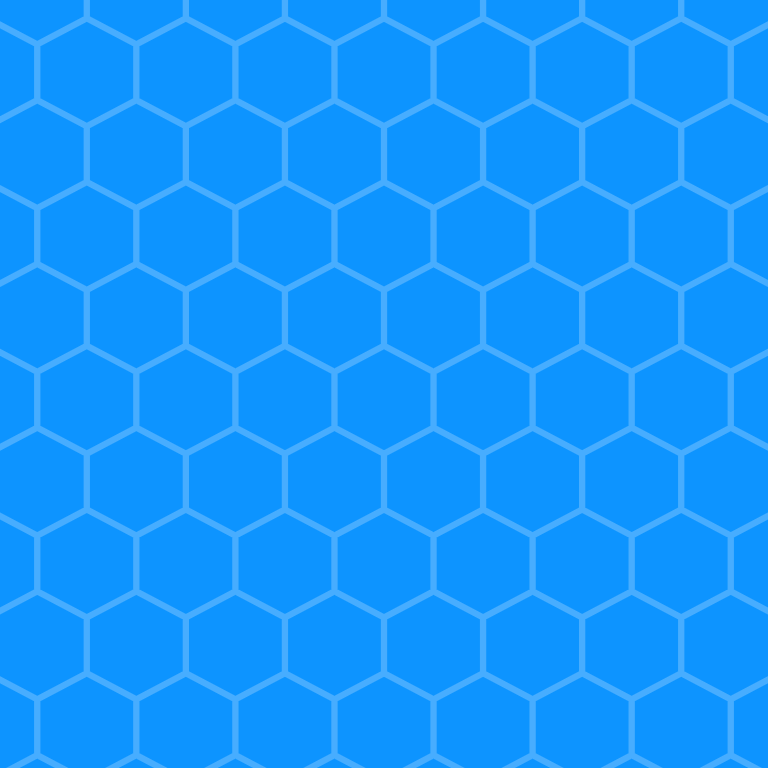
Write a Shadertoy shader that draws this pattern.

```glsl
const vec3 BASE_BLUE = vec3(0.05, 0.58, 1.00);
const vec3 LINE_BLUE = vec3(0.28, 0.68, 1.00);
const vec2 CELL_PITCH = vec2(0.1290, 0.1066);   // column and row spacing
const float HALF_SIDE = 0.0363;                 // half of an upright edge
const float LINE_WIDTH = 0.0082;
const vec2 CELL_CENTER = vec2(0.5, 0.4795);

float segmentDistance(vec2 p, vec2 a, vec2 b) {
    vec2 pa = p - a, ba = b - a;
    return length(pa - ba * clamp(dot(pa, ba) / dot(ba, ba), 0.0, 1.0));
}

// Offset from the nearest point of a rectangular lattice
vec2 repeatCentered(vec2 p, vec2 period) {
    return mod(p + 0.5 * period, period) - 0.5 * period;
}

// Distance to the outline of one slightly flattened hexagon
float hexOutline(vec2 p, vec2 pitch, float halfSide) {
    vec2 corner = vec2(0.5 * pitch.x, halfSide);
    vec2 apex = vec2(0.0, pitch.y - halfSide);
    vec2 q = abs(p);
    float upright = segmentDistance(q, vec2(corner.x, 0.0), corner);
    float slant = segmentDistance(q, corner, apex);
    return min(upright, slant);
}

// Even and odd rows form two interleaved rectangular lattices
float honeycomb(vec2 p, vec2 pitch, float halfSide) {
    vec2 period = pitch * vec2(1.0, 2.0);
    vec2 evenCell = repeatCentered(p, period);
    vec2 oddCell = repeatCentered(p - 0.5 * period, period);
    return min(hexOutline(evenCell, pitch, halfSide),
               hexOutline(oddCell, pitch, halfSide));
}

float strokeCoverage(float dist, float width, float pixel) {
    return clamp(0.5 + (0.5 * width - dist) / pixel, 0.0, 1.0);
}

void mainImage(out vec4 fragColor, in vec2 fragCoord) {
    float pixel = 1.0 / iResolution.y;
    vec2 p = fragCoord * pixel - CELL_CENTER;
    float dist = honeycomb(p, CELL_PITCH, HALF_SIDE);
    float line = strokeCoverage(dist, LINE_WIDTH, pixel);
    fragColor = vec4(mix(BASE_BLUE, LINE_BLUE, line), 1.0);
}
```
